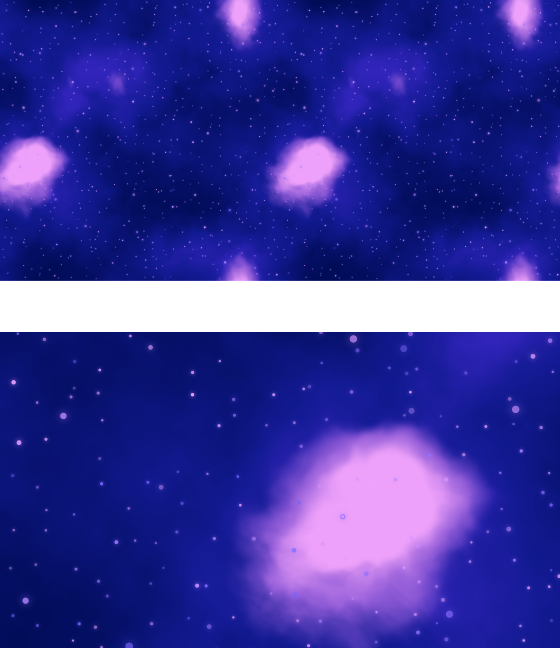
Top, the full canvas; bottom, a detail of the centre.
A WebGL 2 fragment shader for this texture:

```glsl
#version 300 es
precision highp float;
// Seamless nebula: a square tile, two across and one down, above a plain white strip.
// Soft elliptical puffs, bent and broken up by wrapping noise, set the haze and the
// glowing clouds; three jittered grids scatter small stars over them.
uniform vec2 u_resolution;
out vec4 outColor;

#define STRIP (1.0 / 9.0)     // height of the white strip
#define WARP 0.13             // how far noise bends the clouds
#define STAR_AMOUNT 0.45      // share of grid cells holding a star
#define NIGHT vec3(0.0, 0.045, 0.33)
#define BLUE vec3(0.07, 0.10, 0.57)
#define INDIGO vec3(0.19, 0.14, 0.73)
#define VIOLET vec3(0.56, 0.35, 0.84)
#define PINK vec3(0.93, 0.63, 0.98)
#define STAR_COOL vec3(0.45, 0.38, 1.0)
#define STAR_WARM vec3(0.95, 0.65, 1.0)

vec2 hash2(vec2 cell, float seed) {
  vec3 q = fract(cell.xyx * vec3(0.1031, 0.1030, 0.0973) + seed * 0.137);
  q += dot(q, q.yzx + 33.33);
  return fract((q.xx + q.yz) * q.zy);
}

// Value noise that wraps after one tile
float noise(vec2 p, float period, float seed) {
  p *= period;
  vec2 i = floor(p), f = fract(p);
  f = f * f * (3.0 - 2.0 * f);
  float a = hash2(mod(i, period), seed).x;
  float b = hash2(mod(i + vec2(1, 0), period), seed).x;
  float c = hash2(mod(i + vec2(0, 1), period), seed).x;
  float d = hash2(mod(i + vec2(1, 1), period), seed).x;
  return mix(mix(a, b, f.x), mix(c, d, f.x), f.y);
}

float fbm(vec2 p, float period, float seed) {
  float sum = 0.0, amp = 0.5;
  for (int i = 0; i < 5; i++) {
    sum += amp * noise(p, period, seed + float(i));
    period *= 2.0;
    amp *= 0.5;
  }
  return sum / 0.97;
}

// Wrapped, rotated elliptical falloff
float puff(vec2 p, vec2 centre, vec2 radius, float angle) {
  vec2 d = p - centre;
  d -= round(d);
  float c = cos(angle), s = sin(angle);
  d = vec2(c * d.x + s * d.y, c * d.y - s * d.x) / radius;
  return exp(-dot(d, d));
}

// One layer of stars: rgb is colour, a is coverage; hollow turns discs into rings
vec4 stars(vec2 p, float cells, float radius, float hollow, float pixel) {
  vec2 g = p * cells, cell = mod(floor(g), cells);
  vec2 pick = hash2(cell, cells), tint = hash2(cell, cells + 5.0);
  vec2 centre = 0.2 + 0.6 * hash2(cell, cells + 9.0);
  float dist = length(fract(g) - centre) / cells;
  float r = radius * mix(0.75, 1.25, tint.y);
  float disc = clamp((r - dist) / pixel + 0.5, 0.0, 1.0);
  float hole = clamp((0.55 * r - dist) / pixel + 0.5, 0.0, 1.0);
  float halo = 0.25 * exp(-dist * dist / (r * r * 3.0));
  float cover = max(disc - hollow * hole, halo) * mix(0.4, 1.0, pick.y);
  return vec4(mix(STAR_COOL, STAR_WARM, tint.x), cover * step(pick.x, STAR_AMOUNT));
}

void main() {
  vec2 uv = gl_FragCoord.xy / u_resolution.y;
  float tile = 1.0 - STRIP;
  vec2 p = (uv - vec2(0.0, STRIP)) / tile;
  float pixel = 1.0 / (u_resolution.y * tile);

  // Noise fields
  vec2 bend = vec2(fbm(p, 5.0, 1.0), fbm(p, 5.0, 21.0)) - 0.5;
  vec2 q = p + WARP * bend;
  float broad = fbm(p, 4.0, 41.0);
  float fine = fbm(q, 9.0, 61.0);

  // Blue haze
  float haze = 0.75 * puff(q, vec2(0.08, 0.37), vec2(0.20, 0.17), 0.8);
  haze += 0.75 * puff(q, vec2(0.85, 0.96), vec2(0.15, 0.17), 0.0);
  haze += 0.60 * puff(q, vec2(0.70, 0.11), vec2(0.13, 0.10), 0.3);
  haze += 0.55 * puff(q, vec2(0.43, 0.68), vec2(0.12, 0.13), 0.0);
  haze += 0.45 * puff(q, vec2(0.22, 0.64), vec2(0.17, 0.07), 0.8);
  haze += 0.22 * puff(q, vec2(0.14, 0.87), vec2(0.18, 0.14), 0.0);
  haze = haze * (0.55 + 0.9 * fine) + 0.8 * (broad - 0.33) + 0.2 * (fine - 0.5);

  // Glowing clouds
  float cloud = 0.85 * puff(q, vec2(0.06, 0.355), vec2(0.13, 0.10), 0.8);
  cloud += 0.55 * puff(q, vec2(0.13, 0.44), vec2(0.09, 0.085), 0.6);
  cloud += 0.85 * puff(q, vec2(0.846, 0.955), vec2(0.095, 0.115), 0.0);
  cloud += 0.46 * puff(q, vec2(0.42, 0.69), vec2(0.06, 0.06), 0.0);
  cloud += 0.33 * puff(q, vec2(0.255, 0.72), vec2(0.03, 0.035), 0.0);
  cloud *= 0.4 + 1.2 * fine;

  vec3 color = mix(NIGHT, BLUE, smoothstep(-0.05, 0.5, haze));
  color = mix(color, INDIGO, smoothstep(0.4, 0.95, haze));
  color = mix(color, VIOLET, smoothstep(0.2, 0.55, cloud));
  color = mix(color, PINK, smoothstep(0.42, 0.9, cloud));

  // Stars, from dust to the few large ones
  float hollow = smoothstep(0.5, 0.7, cloud);
  vec4 dust = stars(p, 30.0, 0.0017, 0.0, pixel);
  vec4 small = stars(p, 17.0, 0.0024, 0.0, pixel);
  vec4 large = stars(p, 9.0, 0.0038, hollow, pixel);
  color = mix(color, dust.rgb, dust.a);
  color = mix(color, small.rgb, small.a);
  color = mix(color, large.rgb, large.a);

  // White strip along the bottom
  color = mix(vec3(1.0), color, clamp(p.y / pixel + 0.5, 0.0, 1.0));
  outColor = vec4(color, 1.0);
}
```
